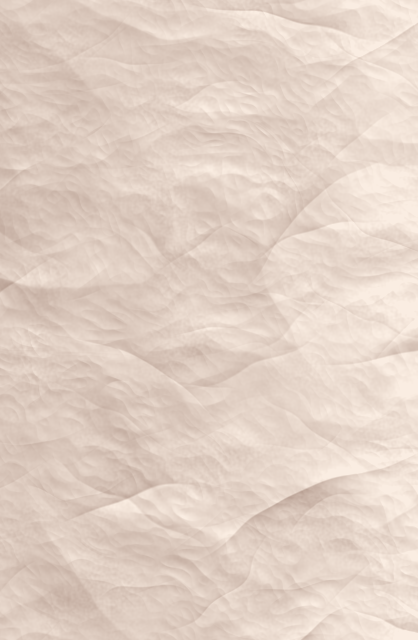
A Shadertoy shader for this texture:

```glsl
// Crumpled cream paper, shaded darker on the left and brighter on the right.
// Folded gradient noise is lit as a relief; scattered tapered creases, each
// with one sharp and one soft side, and a fine grain are laid over it.

vec2 hash22(vec2 p) {
    vec3 q = fract(vec3(p.xyx) * vec3(0.1031, 0.1030, 0.0973));
    q += dot(q, q.yzx + 33.33);
    return fract((q.xx + q.yz) * q.zy);
}

float cornerSlope(vec2 cell, vec2 offset) {
    return dot(hash22(cell) * 2.0 - 1.0, offset);
}

// Gradient noise, roughly -0.7 to 0.7
float noise(vec2 p) {
    vec2 i = floor(p), f = p - i;
    vec2 u = f * f * f * (f * (f * 6.0 - 15.0) + 10.0);
    vec2 e = vec2(1.0, 0.0);
    return mix(mix(cornerSlope(i, f), cornerSlope(i + e, f - e), u.x),
               mix(cornerSlope(i + e.yx, f - e.yx), cornerSlope(i + 1.0, f - 1.0), u.x), u.y);
}

mat2 rotation(float angle) {
    float c = cos(angle), s = sin(angle);
    return mat2(c, -s, s, c);
}

// Paper relief: sharp folds, stretched sideways and tilted per octave
float relief(vec2 p, float roughness) {
    float height = 0.0, amplitude = 1.0, frequency = 2.8;
    for (int i = 0; i < 4; i++) {
        float tilt = 1.6 * fract(float(i) * 0.618 + 0.2) - 0.8;
        vec2 q = rotation(tilt) * p * frequency;
        float n = noise(q * vec2(1.0, 1.6) + float(i) * 17.3);
        height += amplitude * sqrt(n * n + 0.0002);
        amplitude *= 0.42 * roughness;
        frequency *= 2.0;
    }
    return height;
}

// Scattered creases: dark falloff on one side, a thin highlight on the other
float creases(vec2 p, float cells, float seed) {
    vec2 g = p * cells, home = floor(g);
    float shade = 0.0;
    for (int j = -1; j <= 1; j++)
    for (int i = -1; i <= 1; i++) {
        vec2 id = home + vec2(i, j);
        vec2 r = hash22(id + seed), k = hash22(id + seed + 57.0);
        vec2 d = rotation(mix(-0.75, 0.8, r.x)) * (g - id - 0.25 - 0.5 * k.yx);
        float along = d.x / mix(0.4, 1.05, r.y);
        float across = d.y + 0.3 * (k.y - 0.5) * along * along;
        across *= fract(r.x * 7.0) < 0.35 ? -1.0 : 1.0;
        float taper = pow(max(0.0, 1.0 - along * along), 1.3);
        float width = 0.02 + 0.14 * k.y * taper;
        float side = smoothstep(-0.003 * cells, 0.003 * cells, across);
        float reach = abs(across) / width;
        float dark = side * (0.6 * exp(-reach) + 0.4 * exp(-4.0 * reach));
        float glow = (1.0 - side) * exp(-1.8 * reach);
        shade += taper * k.x * (dark - 0.45 * glow);
    }
    return shade;
}

void mainImage(out vec4 fragColor, in vec2 fragCoord) {
    vec2 p = fragCoord / iResolution.x + 3.0;
    float x = fragCoord.x / iResolution.x;

    // Bend the folds so that none runs quite straight
    vec2 bend = 0.06 * vec2(noise(p * 3.0), noise(p * 3.0 + 19.0))
              + 0.02 * vec2(noise(p * 9.0), noise(p * 9.0 + 41.0));
    vec2 q = p + bend;

    // Light the relief from above
    float roughness = 1.0 + 0.45 * noise(p * 2.3 + 71.0);
    float slope = (relief(q + vec2(0.0012, 0.003), roughness) - relief(q, roughness)) / 0.003;

    // Side lighting and broad soft stains
    float tone = mix(0.58, 0.84, x) + 0.13 * smoothstep(0.65, 1.0, x);
    tone += 0.2 * noise(q * vec2(2.5, 5.0) + 31.0) + 0.13 * noise(q * vec2(6.0, 11.0) + 83.0);

    tone += 0.026 * slope;
    tone -= 0.5 * creases(q, 2.6, 5.0);
    tone -= 0.32 * creases(q + 0.5 * bend, 4.7, 23.0);
    tone -= 0.22 * creases(q + bend.yx, 8.5, 91.0);

    // Fibres and grain
    float patches = smoothstep(-0.1, 0.35, noise(p * 6.0 + 11.0));
    tone += (0.06 + 0.09 * patches) * noise(p * 125.0) + 0.05 * noise(p * vec2(45.0, 60.0));

    vec3 shadowBrown = vec3(0.70, 0.60, 0.55), lightCream = vec3(0.96, 0.905, 0.86);
    fragColor = vec4(mix(shadowBrown, lightCream, clamp(tone, -0.25, 1.08)), 1.0);
}
```
